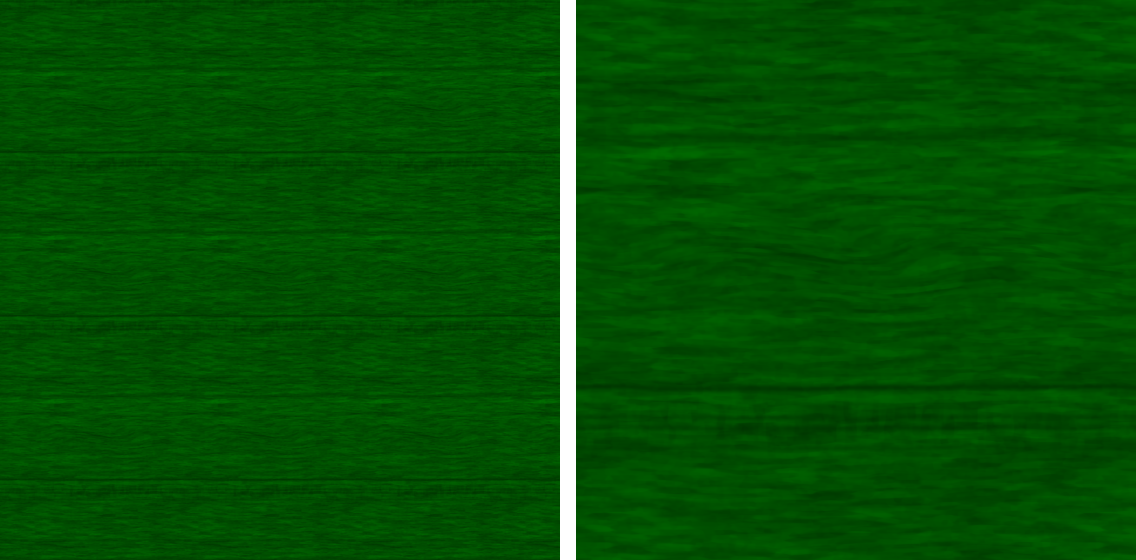
Left: the whole. Right: its middle third, enlarged.
This texture is drawn by a three.js fragment shader. Its source:

```glsl
// Green stained wood: fine horizontal grain in a repeating veneer tile.
varying vec2 vUv;

const float TAU = 6.2831853;

vec2 hash2(vec2 p) {
  return fract(sin(vec2(dot(p, vec2(127.1, 311.7)), dot(p, vec2(269.5, 183.3)))) * 43758.5453);
}

// Smoothed cellular noise that wraps on the unit tile, about -0.5 to 0.5.
float streaks(vec2 p, vec2 cells, float seed) {
  p *= cells;
  vec2 base = floor(p);
  float total = 0.0;
  float weights = 0.0;
  for (int j = -1; j <= 1; j++) {
    for (int i = -1; i <= 1; i++) {
      vec2 cell = base + vec2(float(i), float(j));
      vec2 id = mod(cell, cells) + seed;
      vec2 offset = cell + 0.1 + 0.8 * hash2(id) - p;
      float weight = exp(-8.0 * dot(offset, offset));
      total += weight * (hash2(id + 41.3).x - 0.5);
      weights += weight;
    }
  }
  return total / max(weights, 0.00001);
}

// Soft horizontal line, wrapped over the tile height.
float line(float y, float center, float width) {
  float d = (fract(y - center + 0.5) - 0.5) / width;
  return exp(-d * d);
}

void main() {
  // Tile coordinates, measured downward from the top edge.
  vec2 tile = fract(vec2(vUv.x, 1.0 - vUv.y) * 3.421);

  // Layered sines bend the grain, most of all in the figured zone.
  float figure = line(tile.y, 0.67, 0.09);
  float bend = 0.003 * sin(TAU * tile.x + 1.0)
             + 0.0015 * sin(TAU * 4.0 * tile.x + 9.0 * sin(TAU * tile.y))
             + 0.014 * figure * sin(TAU * 2.0 * tile.x + 5.0 * sin(TAU * tile.y));
  vec2 grain = vec2(tile.x, tile.y + bend);

  // Grain from long bands down to hair-thin fibres and short flecks.
  float bands = streaks(grain, vec2(2.0, 28.0), 3.0);
  float strands = streaks(grain, vec2(6.0, 52.0), 17.0);
  float fibres = streaks(grain, vec2(13.0, 84.0), 29.0);
  float hairs = streaks(grain, vec2(24.0, 118.0), 53.0);
  float flecks = streaks(tile, vec2(75.0, 110.0), 71.0);
  float green = 0.309 + 0.032 * bands + 0.05 * strands + 0.06 * fibres
              + 0.055 * hairs + 0.025 * flecks;

  // Thin dark seams, rough along their length.
  float y = tile.y + 0.5 * bend + 0.003 * strands;
  float seams = 0.09 * line(y, 0.93, 0.007)
              + 0.05 * line(y, 0.99, 0.006)
              + 0.065 * line(y, 0.012, 0.007)
              + 0.045 * line(y, 0.052, 0.007)
              + 0.03 * line(y, 0.3, 0.006)
              + 0.055 * line(y, 0.42, 0.008)
              + 0.055 * line(y, 0.8, 0.007) * smoothstep(0.6, 0.75, tile.x)
                      * (1.0 - smoothstep(0.9, 1.0, tile.x));
  green -= seams * clamp(0.85 + 0.7 * strands + 0.8 * fibres + 0.5 * hairs, 0.25, 1.3);

  // Pale ridges beside the seams.
  float ridges = 0.03 * line(y, 0.95, 0.012)
               + 0.025 * line(y, 0.15, 0.012)
               + 0.042 * line(y, 0.455, 0.014)
               + 0.018 * line(y, 0.57, 0.01);
  green += ridges * (0.9 + 0.6 * strands + 0.5 * fibres);

  // Irregular upright pores across the seam cluster.
  green += 0.05 * line(y, 0.0, 0.045) * streaks(tile, vec2(70.0, 24.0), 97.0);

  gl_FragColor = vec4(0.0, clamp(green, 0.15, 0.45), 0.0, 1.0);
}
```
